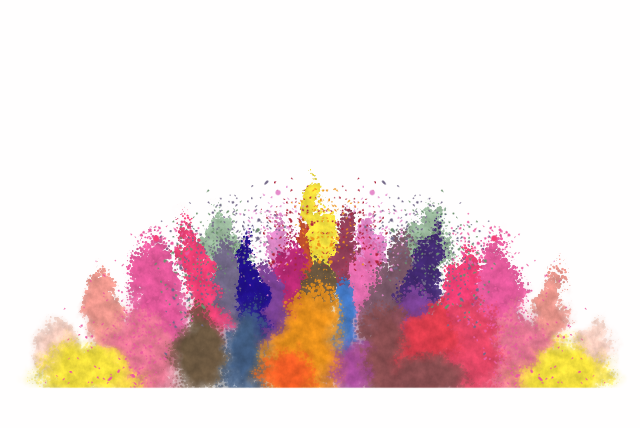
Reproduce this background procedurally as a WebGL 2 fragment shader.

```glsl
#version 300 es
precision highp float;
// A fan of coloured powder bursting upward from a flat base line on white.
// Soft leaning puffs are layered back to front; cellular grain breaks up
// their upper parts, and hashed chips are scattered around the crown.
uniform vec2 u_resolution;
out vec4 fragColor;

const float BASE = .094;
const vec3 WHITE = vec3(1., .995, .995);
const vec3 YELLOW = vec3(.97, .89, .25);
const vec3 ORANGE = vec3(.93, .58, .12);
const vec3 FLAME = vec3(.98, .38, .16);
const vec3 RED = vec3(.89, .25, .31);
const vec3 CRIMSON = vec3(.68, .15, .24);
const vec3 ROSE = vec3(.96, .26, .47);
const vec3 PINK = vec3(.92, .36, .62);
const vec3 MAGENTA = vec3(.74, .17, .46);
const vec3 MAUVE = vec3(.9, .55, .8);
const vec3 VIOLET = vec3(.5, .27, .6);
const vec3 INDIGO = vec3(.27, .17, .46);
const vec3 NAVY = vec3(.13, .06, .55);
const vec3 BLUE = vec3(.27, .48, .78);
const vec3 TEAL = vec3(.26, .36, .5);
const vec3 SLATE = vec3(.45, .41, .53);
const vec3 SAGE = vec3(.5, .66, .51);
const vec3 OLIVE = vec3(.43, .35, .26);
const vec3 BROWN = vec3(.55, .31, .32);
const vec3 SALMON = vec3(.94, .6, .56);
const vec3 BLUSH = vec3(.98, .82, .76);

vec2 hash2(vec2 cell) {
  vec3 h = fract(cell.xyx * vec3(.1031, .103, .0973));
  h += dot(h, h.yzx + 33.33);
  return fract((h.xx + h.yz) * h.zy);
}

// Layered, rotated sines, near -1..1
float cloud(vec2 p) {
  float sum = 0., amp = .5;
  for (int i = 0; i < 5; i++) {
    sum += amp * sin(p.x + 1.3 * sin(p.y)) * cos(p.y + sin(p.x * .7));
    p = mat2(1.4, 1.1, -1.1, 1.4) * p + 2.7;
    amp *= .62;
  }
  return sum;
}

// Distance to the nearest random point of a unit grid
float cellular(vec2 p) {
  float nearest = 2.;
  for (int k = 0; k < 9; k++) {
    vec2 cell = floor(p) + vec2(k % 3, k / 3) - 1.;
    nearest = min(nearest, length(cell + hash2(cell) - p));
  }
  return nearest;
}

// Tapered puff (centre, size); dust holds grain threshold and spray
void puff(inout vec3 c, vec2 p, vec4 box, float lean, vec3 tint, vec2 dust) {
  vec2 q = p - box.xy;
  q.x -= lean * q.y;
  q /= box.zw;
  q.x /= 1. - .35 * clamp(q.y, -1., 1.);
  float density = 1. - smoothstep(.5, 1.25, length(q));
  float grains = smoothstep(-.15, .15, density - dust.x) * smoothstep(0., .15, density);
  c = mix(c, tint, mix(density, grains, dust.y));
}

void chip(inout vec3 c, vec2 p, vec2 centre, float radius, vec3 tint, float px) {
  c = mix(tint, c, smoothstep(-px, px, length(p - centre) - radius));
}

vec3 chipTint(float x, float pick) {
  float key = x + (pick - .5) * .12;
  if (key > .34) return PINK;
  if (key > .18 && fract(pick * 7.) < .4) return SAGE * .85;
  return key < .03 ? ORANGE : key < .1 ? CRIMSON : key < .15 ? MAUVE : SLATE;
}

// Grid of random chips, thickest just inside the crown arc
void scatter(inout vec3 c, vec2 p, float scale, float amount, float px) {
  vec2 cell = floor(p * scale), rnd = hash2(cell + scale), pick = hash2(cell + 71.);
  vec2 centre = (cell + .25 + .5 * rnd) / scale;
  float arc = length((centre - vec2(0., BASE)) / vec2(.66, .47));
  float chance = amount * smoothstep(1.08, .82, arc) * smoothstep(.5, .75, arc);
  chance *= 1. - .85 * smoothstep(.4, .5, centre.x);
  vec2 bent = p + .1 / scale * sin(p.yx * scale * 5.);
  if (pick.x < chance)
    chip(c, bent, centre, mix(.1, .25, rnd.x) / scale, chipTint(centre.x, pick.y), px);
}

void main() {
  float px = 1. / u_resolution.y;
  vec2 p = (gl_FragCoord.xy - vec2(.5 * u_resolution.x, 0.)) * px;
  vec2 m = vec2(abs(p.x - .012), p.y);
  vec2 warp = .024 * vec2(cloud(p * 32.), cloud(p * 32. + 9.));
  vec2 w = p + warp, s = m + warp;
  vec2 d = vec2(.08 + .85 * cellular(p * 125.), mix(.3, .95, smoothstep(.2, .38, p.y)));
  vec3 c = WHITE;

  // Mirrored flanks and sprays
  puff(c, s, vec4(.24, .43, .06, .09), .1, mix(SAGE, WHITE, .25), d);
  puff(c, s, vec4(.1, .4, .04, .1), .1, MAUVE, d);
  puff(c, s, vec4(.62, .18, .06, .075), .2, BLUSH, d);
  puff(c, s, vec4(.52, .27, .045, .11), .15, SALMON, d);
  puff(c, s, vec4(.39, .3, .075, .15), .1, PINK, d);
  puff(c, s, vec4(.43, .17, .1, .12), .1, mix(PINK, SALMON, .5), d);
  puff(c, s, vec4(.56, .135, .12, .075), .2, YELLOW, d);
  // Central jets
  puff(c, w, vec4(-.02, .53, .018, .06), 0., YELLOW, d);
  puff(c, w, vec4(0., .41, .055, .12), 0., YELLOW, d);
  puff(c, w, vec4(-.035, .4, .02, .1), 0., mix(CRIMSON, ORANGE, .4), d);
  puff(c, w, vec4(.058, .4, .032, .12), .05, mix(CRIMSON, SLATE, .4), d);
  puff(c, w, vec4(.105, .34, .04, .12), .1, mix(PINK, MAUVE, .4), d);
  puff(c, w, vec4(-.07, .32, .05, .14), 0., MAGENTA, d);
  puff(c, w, vec4(0., .34, .045, .06), 0., OLIVE, d);
  // Left jets
  puff(c, w, vec4(-.215, .33, .05, .12), -.1, SLATE, d);
  puff(c, w, vec4(-.28, .34, .042, .15), -.3, ROSE, d);
  puff(c, w, vec4(-.12, .28, .05, .12), 0., VIOLET, d);
  puff(c, w, vec4(-.165, .33, .036, .14), -.1, NAVY, d);
  puff(c, w, vec4(-.28, .18, .07, .11), 0., OLIVE, d);
  puff(c, w, vec4(-.17, .18, .06, .12), 0., TEAL, d);
  // Right jets
  puff(c, w, vec4(.17, .3, .07, .16), .2, mix(BROWN, SLATE, .5), d);
  puff(c, w, vec4(.32, .31, .045, .12), .3, ROSE, d);
  puff(c, w, vec4(.24, .34, .045, .15), .28, INDIGO, d);
  puff(c, w, vec4(.22, .26, .055, .07), 0., VIOLET, d);
  puff(c, w, vec4(.16, .17, .09, .13), 0., BROWN, d);
  puff(c, w, vec4(.35, .19, .08, .13), .1, mix(RED, PINK, .3), d);
  puff(c, w, vec4(.26, .21, .07, .09), .2, RED, d);
  puff(c, w, vec4(.26, .12, .09, .055), 0., BROWN, d);
  // Foreground heart
  puff(c, w, vec4(.06, .15, .06, .1), 0., mix(VIOLET, PINK, .4), d);
  puff(c, w, vec4(.055, .27, .035, .09), 0., BLUE, d);
  puff(c, w, vec4(-.04, .19, .095, .16), .2, ORANGE, d);
  puff(c, w, vec4(-.075, .13, .07, .06), 0., FLAME, d);

  // Mottled powder, then loose chips
  c *= 1. + .13 * (cloud(p * 75.) - .2) * smoothstep(.02, .3, distance(c, WHITE));
  for (float i = 0.; i < 3.; i++) scatter(c, m, 55. + 27. * i, .32 + .12 * i, px);
  chip(c, m, vec2(.395, .443), .007, ROSE, px);
  chip(c, m, vec2(.11, .55), .006, MAUVE, px);

  fragColor = vec4(mix(WHITE, c, smoothstep(BASE - px, BASE + px, p.y)), 1.);
}
```
